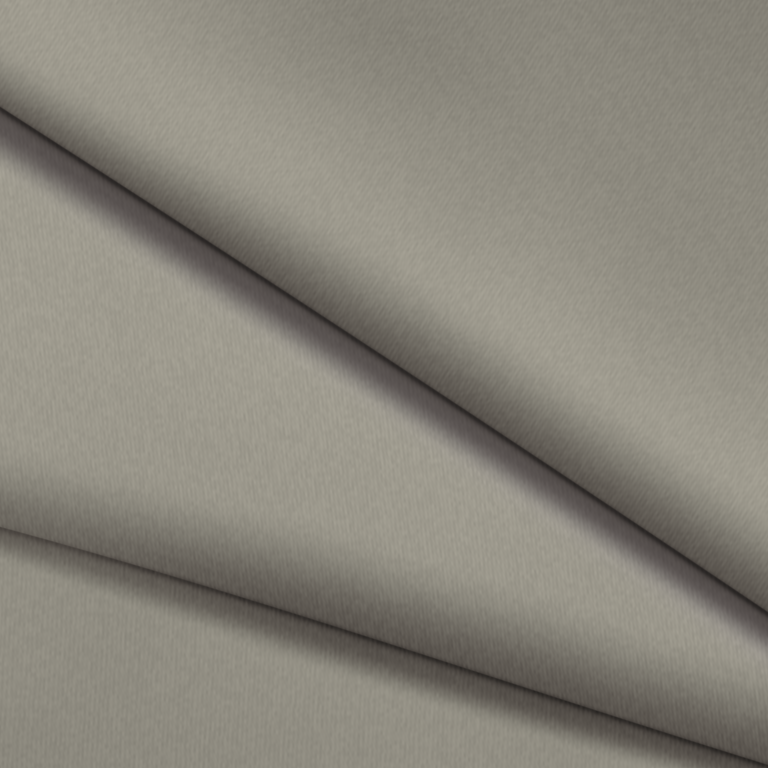
Write a Shadertoy shader that draws this texture.

```glsl
float hash(vec2 p) {
    vec3 q = fract(vec3(p.xyx) * 0.1031);
    q += dot(q, q.yzx + 33.33);
    return fract((q.x + q.y) * q.z);
}

float noise(vec2 p) {
    vec2 i = floor(p), f = fract(p);
    f = f * f * (3.0 - 2.0 * f);
    return mix(mix(hash(i), hash(i + vec2(1, 0)), f.x),
               mix(hash(i + vec2(0, 1)), hash(i + vec2(1, 1)), f.x), f.y);
}

// Twill ribs, broken into short threads and mixed with fine grain
float weave(vec2 p, float angle, float ribs) {
    vec2 q = mat2(cos(angle), sin(angle), -sin(angle), cos(angle)) * p;
    float wobble = noise(q * vec2(90.0, 45.0)) * 1.6;
    float rib = sin(6.2832 * q.x * ribs + wobble);
    float thread = 0.5 + 0.5 * sin(6.2832 * (q.y * 120.0 + q.x * ribs * 0.5));
    float grain = noise(q * vec2(310.0, 170.0)) - 0.5;
    return rib * mix(0.006, 0.014, thread) + grain * 0.035;
}

float bump(float x, float center, float width) {
    float t = (x - center) / width;
    return exp(-t * t);
}

// Soft shadow falling below a fold, with a narrow contact crease
float castShadow(float d, float width, float depth) {
    float body = smoothstep(-width * 1.3, -width * 0.35, d);
    return 1.0 - depth * body - 0.16 * bump(d, 0.0, 0.009);
}

void mainImage(out vec4 fragColor, in vec2 fragCoord) {
    vec2 uv = fragCoord / iResolution.xy;
    float x = uv.x, px = 1.0 / iResolution.y;

    // Signed distances to the two diagonal fold edges
    float arch = x * (1.0 - x);
    float upper = (uv.y - 0.861 + 0.658 * x - 0.016 * arch) * 0.835;
    float lower = (uv.y - 0.314 + 0.310 * x - 0.040 * arch * (1.0 - x)) * 0.955;

    // Bottom cloth
    float base = 0.565 + 0.025 * smoothstep(0.1, 0.6, x) - 0.02 * bump(uv.y, 0.0, 0.1);
    base *= castShadow(lower, 0.034 + 0.06 * arch, mix(0.28, 0.42, smoothstep(0.0, 0.5, x)));
    base += weave(uv, 0.05, 165.0) * 0.9;

    // Middle cloth, rolling under at the lower fold
    float roll = mix(0.115, 0.135, smoothstep(0.0, 0.5, x));
    float middle = mix(mix(0.40, 0.335, smoothstep(0.0, 0.4, x)), 0.605,
                       smoothstep(-0.015, roll, lower));
    middle += 0.02 * smoothstep(0.1, 0.3, lower);
    float under = castShadow(upper, mix(0.056, 0.043, x), 0.45);
    middle = middle * under + weave(uv, -0.12, 185.0) * under;

    // Upper cloth: dark roll, bright ridge, gentle falloff
    float top = mix(0.32, 0.605, smoothstep(-0.025, mix(0.075, 0.12, smoothstep(0.0, 0.6, x)), upper));
    top += 0.018 * bump(upper, 0.13, 0.06);
    top -= 0.055 * smoothstep(0.14, 0.38, upper);
    top -= 0.03 * bump(length((uv - vec2(0.5, 0.96)) * vec2(1.0, 1.7)), 0.0, 0.2);
    top -= 0.035 * smoothstep(0.42, 0.68, upper);
    top += weave(uv, 0.55, 175.0) * 0.9;

    // Layer the cloths and darken the rims
    float underFold = smoothstep(-px, px, upper);
    float shade = mix(base, middle, smoothstep(-px, px, lower));
    shade -= 0.07 * bump(lower, -0.001, 0.004) * (0.4 + 0.6 * smoothstep(0.0, 0.3, x));
    shade = mix(shade, top, underFold);
    shade -= 0.08 * bump(upper, -0.002, 0.004);
    shade += 0.012 * (noise(uv * 7.0) - 0.5);

    // Warm grey cloth with a slightly mauve upper shadow
    vec3 tint = mix(vec3(1.0, 0.925, 0.86), vec3(1.0, 0.977, 0.9), smoothstep(0.22, 0.55, shade));
    float mauve = bump(upper, -0.025, 0.03) * (1.0 - underFold);
    tint += vec3(0.0, -0.012, 0.035) * mauve;
    fragColor = vec4(clamp(shade * tint, 0.0, 1.0), 1.0);
}
```
